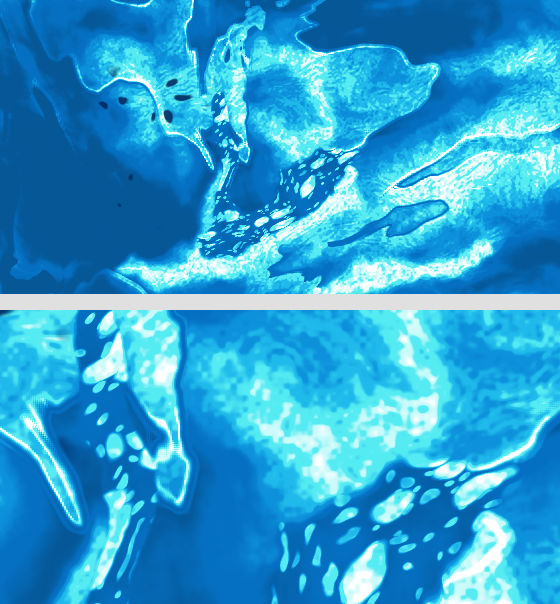
Top: the whole. Bottom: its middle third, enlarged.
A Shadertoy shader for this texture:

```glsl
// Poured acrylic paint in blues: broad light and dark pools are bent by noise,
// folded into sheets (a sawtooth of a warped field) with veins and pale rims,
// then given lacing cells, pinholes and fine grain before a colour ramp.

const vec3 DEEP  = vec3(0.02, 0.34, 0.59);
const vec3 BLUE  = vec3(0.02, 0.44, 0.76);
const vec3 AZURE = vec3(0.05, 0.57, 0.86);
const vec3 SKY   = vec3(0.12, 0.73, 0.92);
const vec3 CYAN  = vec3(0.33, 0.92, 0.95);
const vec3 FOAM  = vec3(0.79, 0.98, 0.98);
const vec3 INK   = vec3(0.01, 0.17, 0.38);

const float CONTRAST    = 3.0;    // steepness of the tone curve
const float MIDPOINT    = 0.08;   // pool value that becomes middle tone
const float SHEET_COUNT = 5.0;    // folds per unit of the warped field
const float SHEET_DEPTH = 0.85;   // tone drop across one sheet
const float VEIN_WIDTH  = 0.0045; // in canvas heights
const float GRAIN       = 0.30;

float hash(vec2 p) {
    vec3 q = fract(p.xyx * vec3(0.1031, 0.1030, 0.0973));
    q += dot(q, q.yzx + 33.33);
    return fract((q.x + q.y) * q.z);
}

float noise(vec2 p) {
    vec2 i = floor(p), f = fract(p);
    f = f * f * f * (f * (f * 6.0 - 15.0) + 10.0);
    return mix(mix(hash(i), hash(i + vec2(1, 0)), f.x),
               mix(hash(i + vec2(0, 1)), hash(i + vec2(1, 1)), f.x), f.y);
}

mat2 turn(float a) { return mat2(cos(a), -sin(a), sin(a), cos(a)); }

float fbm(vec2 p) {
    float sum = 0.0, amp = 0.57;
    for (int i = 0; i < 4; i++) {
        sum += amp * noise(p);
        p = turn(0.6) * p * 2.03 + 17.3;
        amp *= 0.43;
    }
    return sum;
}

vec2 swirl(vec2 p) { return vec2(fbm(p + 3.7), fbm(p + 41.2)) - 0.5; }

// Soft ellipse whose long axis points along the angle
float pool(vec2 p, vec2 centre, vec2 radii, float angle) {
    vec2 q = turn(-angle) * (p - centre);
    q = vec2(dot(p - centre, vec2(cos(angle), sin(angle))),
             dot(p - centre, vec2(-sin(angle), cos(angle)))) / radii;
    return exp(-dot(q, q));
}

// Soft stroke from a to b
float stroke(vec2 p, vec2 a, vec2 b, float width) {
    vec2 d = b - a;
    float k = clamp(dot(p - a, d) / dot(d, d), 0.0, 1.0);
    float r = length(p - a - d * k) / width;
    return exp(-r * r);
}

// Broad composition of light and dark paint
float pools(vec2 p) {
    float heart = (length((p - vec2(0.93, 0.65)) * vec2(1.1, 0.85)) - 0.15) / 0.04;
    float light = pool(p, vec2(0.47, 0.65), vec2(0.19, 0.13), -0.7)
        + 0.6 * pool(p, vec2(0.42, 0.82), vec2(0.25, 0.08), -0.4)
        + 0.8 * exp(-heart * heart)
        + 1.7 * stroke(p, vec2(0.44, 0.11), vec2(0.75, 0.14), 0.045)
        + 1.7 * stroke(p, vec2(0.75, 0.14), vec2(1.13, 0.32), 0.055)
        + 1.2 * stroke(p, vec2(0.68, 0.16), vec2(0.68, 0.40), 0.03)
        + pool(p, vec2(1.55, 0.45), vec2(0.42, 0.17), 0.35)
        + 0.9 * pool(p, vec2(1.85, 0.43), vec2(0.11, 0.07), 0.4)
        + 1.6 * stroke(p, vec2(1.08, 0.0), vec2(1.62, 0.2), 0.03)
        + 0.9 * pool(p, vec2(1.72, 0.80), vec2(0.25, 0.07), 0.1);
    float dark = 0.9 * pool(p, vec2(0.15, 0.40), vec2(0.28, 0.55), 0.0)
        + 0.8 * pool(p, vec2(0.42, 0.30), vec2(0.17, 0.16), 0.0)
        + 0.5 * pool(p, vec2(1.22, 0.93), vec2(0.30, 0.11), 0.0)
        + 0.5 * pool(p, vec2(1.80, 0.08), vec2(0.20, 0.09), 0.3);
    return light - dark;
}

// Folded paint field, long in the flow direction
float foldField(vec2 p, float angle) {
    vec2 q = vec2(dot(p, vec2(cos(angle), sin(angle))),
                  dot(p, vec2(-sin(angle), cos(angle)))) * vec2(1.3, 2.7);
    q += 1.3 * swirl(q * 0.9);
    return fbm(q + 1.1 * swirl(q * 1.3 + 9.0));
}

// Coverage of scattered round cells; share is the part of the grid in use
float cells(vec2 p, float share, float size) {
    vec2 id = floor(p);
    float d = 9.0;
    for (int k = 0; k < 9; k++) {
        vec2 c = id + vec2(k % 3, k / 3) - 1.0;
        vec2 centre = c + 0.15 + 0.7 * vec2(hash(c + 5.1), hash(c + 71.9));
        float r = size * (0.4 + 0.6 * hash(c + 23.0));
        if (hash(c + 47.0) < share) d = min(d, length(p - centre) - r);
    }
    return smoothstep(0.07, -0.07, d);
}

vec3 ramp(float t) {
    vec3 c = mix(DEEP, BLUE, smoothstep(0.13, 0.33, t));
    c = mix(c, AZURE, smoothstep(0.36, 0.54, t));
    c = mix(c, SKY, smoothstep(0.57, 0.70, t));
    c = mix(c, CYAN, smoothstep(0.72, 0.84, t));
    c = mix(c, FOAM, smoothstep(0.89, 0.97, t));
    return mix(c, vec3(1.0), smoothstep(0.98, 1.06, t));
}

void mainImage(out vec4 fragColor, in vec2 fragCoord) {
    vec2 p = fragCoord / iResolution.y;
    vec2 bent = p + 0.20 * swirl(p * 3.2) + 0.07 * swirl(p * 9.0);

    // Sheets: upright on the left, slanting up to the right elsewhere
    float side = smoothstep(0.55, 1.15, bent.x);
    float s = SHEET_COUNT * mix(foldField(p, 1.95), foldField(p + 4.0, 0.42), side);
    float slope = max(length(vec2(dFdx(s), dFdy(s))) * iResolution.y, 0.001);
    float f = fract(s);
    float sheet = 0.5 - f + smoothstep(1.0 - min(0.007 * slope, 0.5), 1.0, f);

    // Tone from pools, sheets and small swirls
    float v = pools(bent) + SHEET_DEPTH * sheet;
    v += 0.8 * (fbm(bent * vec2(5.0, 9.0) + 3.0 * swirl(p * 4.0)) - 0.5);
    float t = 1.0 / (1.0 + exp(-CONTRAST * (v - MIDPOINT)));

    // Dark veins and pale rims along the folds
    float patches = smoothstep(0.40, 0.62, noise(p * 4.5 + 8.0));
    float rim = (f / slope - 2.2 * VEIN_WIDTH) / VEIN_WIDTH;
    float vein = min(f, 1.0 - f) / (slope * VEIN_WIDTH);
    t += 0.30 * exp(-rim * rim) * patches * smoothstep(0.08, 0.5, t);
    t = mix(t, 0.12, 0.8 * exp(-vein * vein) * smoothstep(0.3, 0.6, noise(p * 3.7)));

    // Lacing: pale cells of two sizes in a dark channel
    float lace = stroke(bent, vec2(0.74, 0.21), vec2(1.10, 0.43), 0.075)
               + stroke(bent, vec2(0.74, 0.27), vec2(0.71, 0.66), 0.035);
    lace = smoothstep(0.30, 0.50, lace);
    vec2 along = vec2(dot(bent, vec2(0.88, 0.47)), dot(bent, vec2(-0.47, 0.88)));
    float spots = max(cells(along * vec2(13.0, 24.0), 0.55, 0.48),
                      0.8 * cells(along * vec2(34.0, 62.0), 0.65, 0.42));
    t = mix(t, 0.20 + 0.70 * spots + 0.12 * noise(p * 30.0), lace);

    // Grain in the lighter paint
    float grain = 0.6 * noise(along * vec2(65.0, 110.0)) + 0.4 * noise(p * 150.0) - 0.5;
    t += GRAIN * grain * (0.12 + smoothstep(0.35, 0.70, t));

    // Pinholes in the left lobe
    float holes = cells(bent * vec2(17.0, 13.0), 0.28, 0.30);
    holes *= smoothstep(0.25, 0.45, pool(p, vec2(0.50, 0.52), vec2(0.21, 0.27), 0.0));
    fragColor = vec4(mix(ramp(t), INK, 0.9 * holes), 1.0);
}
```
